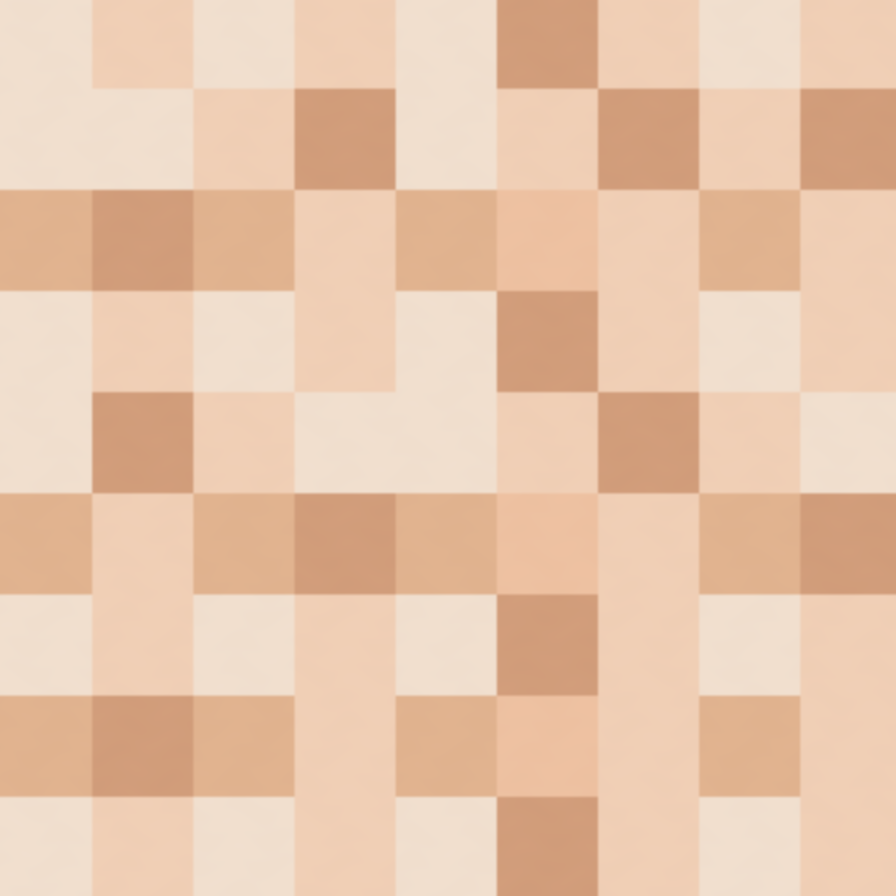
Write a WebGL 1 fragment shader that draws this pattern.

```glsl
precision highp float;

uniform vec2 u_resolution;

#define CELL 0.1129
#define OFFSET vec2(0.0100, 0.0139)
#define EDGE_SOFTNESS 0.022
#define MOTTLE 0.003
#define CREAM vec3(0.943, 0.873, 0.807)
#define PEACH vec3(0.940, 0.810, 0.710)
#define PINK vec3(0.930, 0.755, 0.630)
#define TAN vec3(0.880, 0.700, 0.560)
#define BROWN vec3(0.820, 0.615, 0.480)

bool same(float a, float b) {
    return abs(a - b) < 0.5;
}

// Colour of one square; columns run rightward and rows downward.
vec3 squareColor(vec2 cell) {
    float col = cell.x;
    float row = cell.y;

    // Rows cycle plain, broken, tan, with one broken row skipped.
    float phase = mod(row + step(6.5, row), 3.0);
    bool plainRow = same(phase, 0.0);
    bool brokenRow = same(phase, 1.0);

    // The accent column interrupts the alternation of pale and peach.
    if (same(col, 5.0)) {
        return plainRow ? BROWN : (brokenRow ? PEACH : PINK);
    }
    bool paleColumn = same(mod(col + step(5.5, col), 2.0), 0.0);
    float group = mod(col, 5.0);

    if (plainRow) return paleColumn ? CREAM : PEACH;
    if (paleColumn) {
        if (!brokenRow) return TAN;
        return same(group, 2.0) ? PEACH : CREAM;
    }

    // Brown knots swap between the two kinds of peach column.
    bool knot = same(mod(row, 4.0), 1.0) == same(group, 3.0);
    if (same(col, 6.0)) knot = brokenRow;
    if (knot) return BROWN;
    return brokenRow ? CREAM : PEACH;
}

// Blend the four nearest squares across their narrow soft borders.
vec3 softGrid(vec2 p, float softness) {
    vec2 base = floor(p - 0.5);
    vec2 blend = smoothstep(0.5 - softness, 0.5 + softness, fract(p - 0.5));
    vec3 upper = mix(squareColor(base), squareColor(base + vec2(1.0, 0.0)), blend.x);
    vec3 lower = mix(squareColor(base + vec2(0.0, 1.0)), squareColor(base + 1.0), blend.x);
    return mix(upper, lower, blend.y);
}

// Faint tonal variation from layered sines.
float mottle(vec2 p) {
    return 0.6 * sin(p.x * 9.0 + 1.7 * sin(p.y * 5.0))
         + 0.4 * sin(p.y * 23.0 + 1.3 * sin(p.x * 11.0));
}

void main() {
    vec2 uv = gl_FragCoord.xy / u_resolution;
    vec2 p = (vec2(uv.x, 1.0 - uv.y) + OFFSET) / CELL;
    float pixel = 1.0 / (CELL * min(u_resolution.x, u_resolution.y));

    vec3 color = softGrid(p, min(max(EDGE_SOFTNESS, 0.75 * pixel), 0.5));
    color += MOTTLE * mottle(p);
    gl_FragColor = vec4(color, 1.0);
}
```
